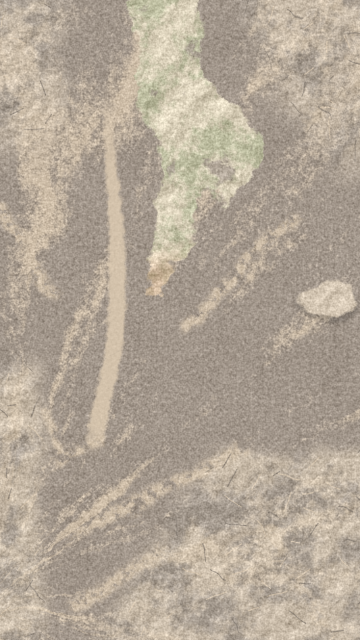
A WebGL 1 fragment shader for this texture:

```glsl
precision highp float;
uniform vec2 u_resolution;

#define WET_SAND vec3(0.615, 0.570, 0.525)
#define DRY_SAND vec3(0.835, 0.765, 0.670)
#define CRUST_DARK vec3(0.640, 0.600, 0.555)
#define CRUST_PALE vec3(0.790, 0.735, 0.660)
#define ROCK_CREAM vec3(0.840, 0.800, 0.710)
#define ROCK_LICHEN vec3(0.725, 0.725, 0.610)
#define ROCK_RUST vec3(0.820, 0.690, 0.580)
#define FAN_ROOT vec2(-0.06, 0.08)
#define STREAK_FREQ 9.0
#define GRAIN_GAIN 0.085
#define RELIEF_GAIN 0.17
#define TWIG_CELL 0.065

vec2 hash2(vec2 c) {
  c = vec2(dot(c, vec2(127.1, 311.7)), dot(c, vec2(269.5, 183.3)));
  return fract(sin(c) * 43758.545);
}

float corner(vec2 i, vec2 f, vec2 o) {
  return dot(hash2(i + o) * 2.0 - 1.0, f - o);
}

float gnoise(vec2 p) {
  vec2 i = floor(p), f = p - i;
  vec2 u = f * f * f * (f * (f * 6.0 - 15.0) + 10.0);
  float low = mix(corner(i, f, vec2(0, 0)), corner(i, f, vec2(1, 0)), u.x);
  float high = mix(corner(i, f, vec2(0, 1)), corner(i, f, vec2(1, 1)), u.x);
  return 1.5 * mix(low, high, u.y);
}

float fbm(vec2 p) {
  float sum = 0.0, amp = 0.8;
  for (int k = 0; k < 5; k++) {
    sum += amp * gnoise(p);
    p = mat2(1.6, 1.2, -1.2, 1.6) * p + 7.3;
    amp *= 0.55;
  }
  return sum;
}

float below(float edge, float soft, float v) {
  return 1.0 - smoothstep(edge - soft, edge + soft, v);
}

float segment(vec2 p, vec2 a, vec2 b) {
  vec2 d = b - a;
  return length(p - a - d * clamp(dot(p - a, d) / dot(d, d), 0.0, 1.0));
}

// Soft rill of dry sand between two points
float rill(vec2 p, vec2 a, vec2 b, float width) {
  return below(width, width * 0.7, segment(p, a, b));
}

// Signed distance to the tapering outcrop, negative inside
float outcrop(vec2 p) {
  float left = 0.41 + 0.03 * sin((p.y - 1.0) * 5.5) - 0.02 * smoothstep(1.3, 1.5, p.y);
  float right = mix(0.43, 0.73, smoothstep(0.93, 1.38, p.y));
  right -= 0.18 * smoothstep(1.38, 1.62, p.y);
  float notch = 0.05 - length((p - vec2(0.58, 1.16)) * vec2(1.0, 0.55));
  return max(max(left - p.x, p.x - right), max(0.96 - p.y, notch));
}

// Scattered twigs: x = coverage, y = brightness
vec2 twigs(vec2 p, float px) {
  vec2 found = vec2(0.0), cell = floor(p / TWIG_CELL);
  for (int j = -1; j <= 1; j++)
  for (int i = -1; i <= 1; i++) {
    vec2 c = cell + vec2(float(i), float(j));
    vec2 rnd = hash2(c), look = hash2(c + 41.0);
    float turn = look.x * 6.283;
    vec2 arm = vec2(cos(turn), sin(turn)) * TWIG_CELL * mix(0.12, 0.45, rnd.y);
    vec2 mid = (c + rnd) * TWIG_CELL;
    float d = segment(p + 0.005 * gnoise(p * 30.0), mid - arm, mid + arm);
    float cover = below(0.0014, px * 0.8, d) * step(0.35, look.y);
    if (cover > found.x) found = vec2(cover, step(0.68, look.y));
  }
  return found;
}

void main() {
  vec2 p = gl_FragCoord.xy / u_resolution.x;
  float px = 1.0 / u_resolution.x;
  vec2 w = p + 0.03 * vec2(fbm(p * 5.0), fbm(p * 5.0 + 19.0));
  float fine = fbm(p * 38.0);
  float grain = gnoise(p * 105.0) + gnoise(p * 187.0 + 5.0);
  float broad = fbm(p * 7.0 + 3.0);
  float relief = fbm(w * 15.0 + vec2(-0.12, 0.16)) - fbm(w * 15.0);

  // Zones of rough crust
  float upperRight = smoothstep(-0.03, 0.12, w.x - 0.62 + (w.y - 1.77) * 0.49) * smoothstep(1.2, 1.45, w.y);
  float upperLeft = below(0.17, 0.07, w.x) * smoothstep(1.25, 1.5, w.y);
  float lowerLeft = below(0.11, 0.04, w.x) * below(0.78, 0.06, w.y);
  float lowerRight = smoothstep(0.0, 0.12, w.x - 0.2 - 0.65 * w.y) * below(0.52, 0.03, w.y);
  float crust = max(max(upperRight, upperLeft), max(lowerLeft, lowerRight));

  // Fan of dry streaks washed over wet sand
  vec2 q = w - FAN_ROOT;
  q.x += 0.15 * max(p.y - 0.8, 0.0) * (1.0 - smoothstep(0.0, 0.3, p.x));
  float streak = fbm(vec2(atan(q.y, q.x) * STREAK_FREQ, length(q) * 1.8));
  float basin = exp(-14.0 * dot(p - vec2(0.68, 0.68), p - vec2(0.68, 0.68)));
  float dry = smoothstep(0.0, 0.6, streak + 0.28 * fine + 0.1 * grain - 0.35 * basin);

  // Main channel and its side rills
  float bed = 0.312 + 0.014 * sin((p.y - 0.75) * 6.0) - 0.15 * max(0.8 - p.y, 0.0);
  float span = smoothstep(0.5, 0.6, p.y) * below(1.45, 0.14, p.y);
  float channel = below(mix(0.024, 0.012, smoothstep(1.0, 1.5, p.y)), 0.007, abs(p.x + 0.008 * fine - bed)) * span;
  float side = rill(w, vec2(0.22, 0.30), vec2(0.66, 0.52), 0.018);
  side = max(side, rill(w, vec2(0.20, 0.10), vec2(0.48, 0.26), 0.022));
  side = max(side, rill(w, vec2(0.12, 0.64), vec2(0.15, 0.50), 0.016));
  side = max(side, rill(w, vec2(0.15, 0.50), vec2(0.28, 0.56), 0.014));
  side = max(side, rill(w, vec2(0.70, 0.40), vec2(0.90, 0.04), 0.020));
  side = max(side, rill(w, vec2(0.52, 0.87), vec2(0.80, 1.16), 0.019));
  side = max(side, rill(w, vec2(0.00, 1.20), vec2(0.15, 0.96), 0.018));
  dry = max(dry, side * smoothstep(-0.5, 0.2, fine + 0.2 * broad));

  vec3 color = mix(WET_SAND + 0.025 * broad, DRY_SAND, dry * 0.8);
  vec3 rough = mix(CRUST_DARK, CRUST_PALE, smoothstep(-0.35, 0.3, broad + 0.25 * fine));
  rough = mix(rough, DRY_SAND, 0.45 * dry) + RELIEF_GAIN * relief;
  color = mix(color, rough, crust * 0.9);
  color = mix(color, DRY_SAND, channel * 0.9);

  // Lichened outcrop with a rusty tip
  float rock = below(0.0, 0.006, outcrop(w) + 0.014 * fine);
  vec3 stone = mix(ROCK_LICHEN, ROCK_CREAM, smoothstep(-0.4, 0.3, broad + 0.5 * fine));
  stone = mix(stone, ROCK_RUST, 0.6 * below(1.06, 0.06, p.y));
  stone = mix(stone, WET_SAND, 0.8 * smoothstep(0.25, 0.5, fbm(w * 9.0 + 31.0)));
  color = mix(color, stone + RELIEF_GAIN * relief, rock);

  // Pale boulder and its shadow
  vec2 b = (w - vec2(0.91, 0.95)) * vec2(1.0, 1.8);
  color *= 1.0 - 0.22 * below(0.09, 0.015, length(b + vec2(0.0, 0.02)));
  color = mix(color, CRUST_PALE + 0.03 + 0.12 * relief, below(0.085, 0.008, length(b) + 0.01 * fine));

  // Litter and grain
  vec2 twig = twigs(p, px);
  color = mix(color, mix(WET_SAND * 0.76, DRY_SAND * 1.05, twig.y), twig.x * (0.08 + 0.6 * crust));
  color += GRAIN_GAIN * (grain * (1.0 - 0.7 * channel) + 0.4 * fine * (1.0 - channel));
  gl_FragColor = vec4(color + 0.015, 1.0);
}
```
